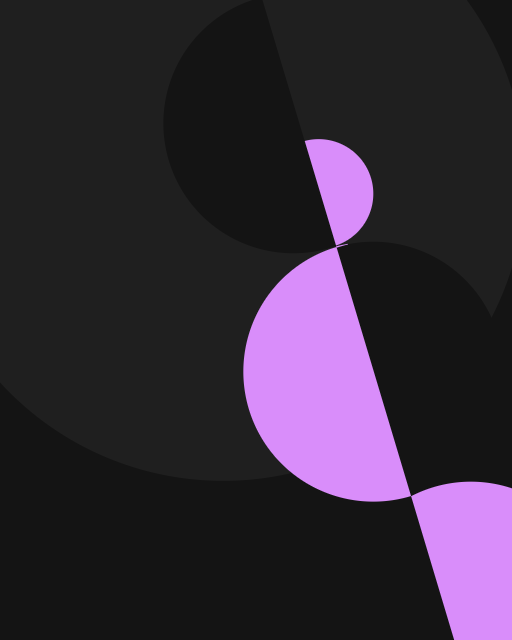
This background is drawn by a Shadertoy shader. Its source:

```glsl
// Flat geometric composition: a large grey disc on near-black, crossed by a
// slanted line that cuts smaller discs into alternating dark and violet halves.
// Each part is a signed distance, antialiased over about one pixel.

// Colours
const vec3 NEAR_BLACK = vec3(0.079, 0.079, 0.079);
const vec3 CHARCOAL   = vec3(0.123, 0.123, 0.123);
const vec3 VIOLET     = vec3(0.851, 0.553, 0.980);

// Layout in canvas heights, origin at the lower left
const float HALF_WIDTH   = 0.4;
const vec2  LINE_POINT   = vec2(0.5248, 0.6172);
const vec2  LINE_NORMAL  = vec2(0.9580, 0.2869);   // points to the right side
const vec2  BIG_CENTER   = vec2(0.3487, 0.7207);
const vec2  UPPER_CENTER = vec2(0.4583, 0.8073);
const vec2  SMALL_CENTER = vec2(0.4980, 0.6973);
const vec2  MID_CENTER   = vec2(0.5833, 0.4193);
const vec2  LOWER_CENTER = vec2(0.7357, 0.0443);
const float BIG_RADIUS   = 0.4720;
const float HALF_RADIUS  = 0.2031;
const float SMALL_RADIUS = 0.0853;

// Thin violet tip that follows the middle disc past the line
const float TIP_LENGTH = 0.018;
const float TIP_WIDTH  = 0.0012;

float disc(vec2 p, vec2 center, float radius) {
    return length(p - center) - radius;
}

// Coverage of the inside of a distance field
float fill(float dist, float pixel) {
    return clamp(0.5 - dist / pixel, 0.0, 1.0);
}

void mainImage(out vec4 fragColor, in vec2 fragCoord) {
    float pixel = 1.0 / iResolution.y;
    vec2 p = (fragCoord - 0.5 * iResolution.xy) * pixel + vec2(HALF_WIDTH, 0.5);

    // Signed distance to the cut: negative on the left, positive on the right
    float side = dot(p - LINE_POINT, LINE_NORMAL);
    float middle = disc(p, MID_CENTER, HALF_RADIUS);

    // Large background disc
    vec3 color = mix(NEAR_BLACK, CHARCOAL, fill(disc(p, BIG_CENTER, BIG_RADIUS), pixel));

    // Dark halves: upper left, then middle right
    float upper = disc(p, UPPER_CENTER, HALF_RADIUS);
    color = mix(color, NEAR_BLACK, fill(max(upper, side), pixel));
    color = mix(color, NEAR_BLACK, fill(max(middle, -side), pixel));

    // Violet halves: small right, middle left, lower right
    float small = disc(p, SMALL_CENTER, SMALL_RADIUS);
    float lower = disc(p, LOWER_CENTER, HALF_RADIUS);
    color = mix(color, VIOLET, fill(max(small, -side), pixel));
    color = mix(color, VIOLET, fill(max(middle, side), pixel));
    color = mix(color, VIOLET, fill(max(lower, -side), pixel));

    // Tapered tip along the top rim of the middle disc
    float taper = TIP_WIDTH * (1.0 - 0.6 * clamp(side / TIP_LENGTH, 0.0, 1.0));
    float tip = max(abs(middle) - taper, max(-side, side - TIP_LENGTH));
    tip = max(tip, MID_CENTER.y - p.y);
    color = mix(color, VIOLET, fill(tip, pixel));

    fragColor = vec4(color, 1.0);
}
```
